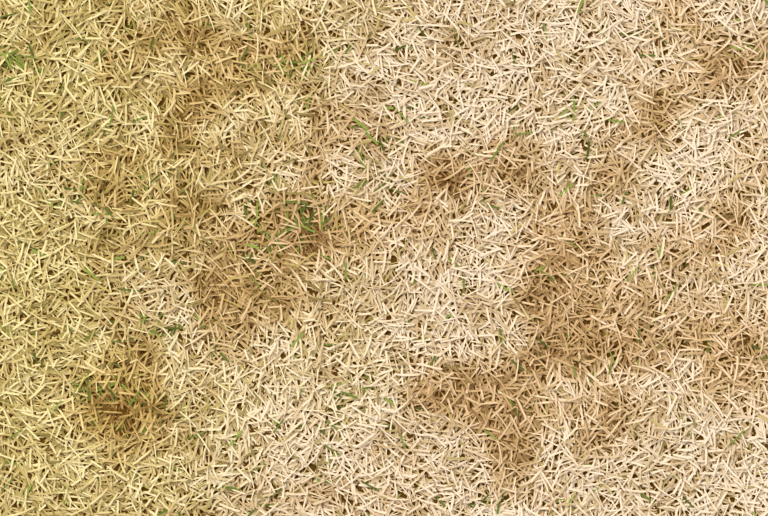
This texture is drawn by a WebGL 1 fragment shader. Its source:

```glsl
precision highp float;
// Sun-dried lawn: layered straw blades with soft shadows, olive areas and green tufts.
uniform vec2 u_resolution;

float hash(vec2 p) {
  return fract(sin(dot(p, vec2(127.1, 311.7))) * 43758.5453);
}

float noise(vec2 p) {
  vec2 i = floor(p), f = fract(p);
  f = f * f * (3.0 - 2.0 * f);
  return mix(mix(hash(i), hash(i + vec2(1.0, 0.0)), f.x),
             mix(hash(i + vec2(0.0, 1.0)), hash(i + vec2(1.0, 1.0)), f.x), f.y);
}

float fbm(vec2 p) {
  return 0.55 * noise(p) + 0.3 * noise(p * 2.1 + 7.3) + 0.15 * noise(p * 4.3 + 3.1);
}

// Dry grass from shaded brown through gold to bleached straw
vec3 strawColor(float tone) {
  vec3 c = mix(vec3(0.46, 0.34, 0.17), vec3(0.83, 0.72, 0.51), smoothstep(0.0, 0.55, tone));
  return mix(c, vec3(1.0, 0.93, 0.77), smoothstep(0.5, 1.0, tone));
}

void main() {
  vec2 p = gl_FragCoord.xy / u_resolution.y;
  vec2 uv = gl_FragCoord.xy / u_resolution;
  float soft = max(0.0018, 0.6 / u_resolution.y);

  // Broad regions: olive to the left, brown clumps, sparse living tufts
  float olive = 1.0 - smoothstep(0.0, 0.55, uv.x + 0.5 * (fbm(p * 3.0 + 11.0) - 0.5));
  float clump = smoothstep(0.48, 0.8, fbm(p * 4.5 + 4.0));
  float patches = fbm(p * 15.0 + 53.0) - 0.5;
  float tuft = smoothstep(0.64, 0.84, fbm(p * 8.0 + 31.0)) * (0.15 + 0.65 * olive);
  vec2 toTuft = (p - vec2(0.58, 0.58)) / vec2(0.055, 0.045);
  tuft = max(tuft, 0.75 * exp(-dot(toTuft, toTuft)));

  vec3 color = vec3(0.36, 0.25, 0.09);

  // Blades are stacked from the dark ground up to the bright top
  for (int layer = 0; layer < 18; layer++) {
    float depth = float(layer) / 17.0;
    vec2 shift = vec2(17.37, 9.71) * float(layer);
    vec2 grid = p / 0.03 + shift;
    vec2 cell = floor(grid);

    for (int j = -1; j <= 1; j++) {
      for (int i = -1; i <= 1; i++) {
        vec2 id = cell + vec2(float(i), float(j));
        vec2 jitter = vec2(hash(id + 1.7), hash(id + 23.9));
        vec2 root = (id + jitter - shift) * 0.03;
        float pick = hash(id + 41.3);
        float shape = hash(id + 67.1);

        // Local blade frame: x runs along the blade, y across it
        float angle = 5.0 * noise(root * 4.0) + 3.0 * hash(id + 89.5);
        vec2 dir = vec2(cos(angle), sin(angle));
        vec2 d = p - root;
        vec2 local = vec2(dot(d, dir), dot(d, vec2(-dir.y, dir.x)));
        local.y += (shape - 0.5) * 7.0 * local.x * local.x;

        float halfLength = mix(0.010, 0.029, shape);
        float halfWidth = mix(0.0012, 0.0023, hash(id + 131.9));
        float along = 1.0 - smoothstep(halfLength * 0.7, halfLength, abs(local.x));
        float blade = along * (1.0 - smoothstep(halfWidth - soft, halfWidth + soft, abs(local.y)));

        // Shadow falls to the lower right of each blade
        float side = local.y - 0.0035 * dot(vec2(0.6, -0.8), vec2(-dir.y, dir.x));
        float shadow = along * (1.0 - smoothstep(0.0008, 0.0055, abs(side)));
        color *= 1.0 - 0.14 * shadow * vec3(0.92, 1.0, 1.06);

        float tone = 0.24 + 0.38 * depth + 0.58 * pick - 0.32 * clump - 0.06 * olive
                   + 0.55 * patches + 0.06 * smoothstep(0.4, 0.9, uv.x);
        vec3 bladeColor = strawColor(tone);
        bladeColor *= mix(vec3(1.02, 1.0, 1.02), vec3(1.0, 1.0, 0.85), olive);
        bladeColor *= mix(vec3(1.0), vec3(1.0, 0.96, 0.91), clump);

        // Some blades are still olive or green
        float life = hash(id + 113.7);
        float faded = step(life, 0.05 + 0.16 * olive + 0.5 * tuft);
        bladeColor = mix(bladeColor, vec3(0.69, 0.61, 0.31) * (0.7 + 0.45 * pick), 0.75 * faded);
        float living = step(life, 0.01 * olive + 0.55 * tuft);
        bladeColor = mix(bladeColor, vec3(0.42, 0.52, 0.20) * (0.65 + 0.6 * pick), 0.8 * living);

        color = mix(color, bladeColor, blade);
      }
    }
  }

  gl_FragColor = vec4(clamp(color * vec3(1.04, 1.04, 1.06), 0.0, 1.0), 1.0);
}
```
